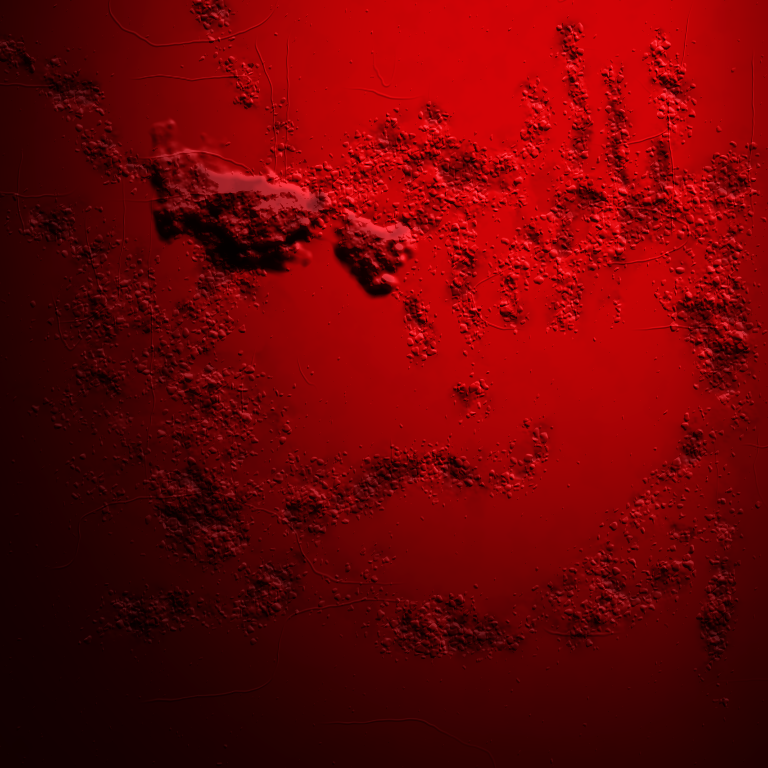
This texture is drawn by a WebGL 1 fragment shader. Its source:

```glsl
precision highp float;
// Crusted red paint under a lamp at the upper right: grit gathers along a
// broken ring, drips and strands, with one rough clump and fine threads.
// A height field is built first, then shaded by its slope towards the lamp.
uniform vec2 u_resolution;

const vec2 TO_LAMP = vec2(0.42, 0.907);
const vec3 PAINT = vec3(0.95, 0.014, 0.026);
const vec3 GLOSS = vec3(0.14, 0.27, 0.31);

// Noise helpers.
float hash(vec2 p) {
  vec3 q = fract(p.xyx * 0.1031);
  q += dot(q, q.yzx + 33.33);
  return fract((q.x + q.y) * q.z);
}
float noise(vec2 p) {
  vec2 i = floor(p), f = fract(p);
  f = f * f * (3.0 - 2.0 * f);
  float low = mix(hash(i), hash(i + vec2(1.0, 0.0)), f.x);
  float high = mix(hash(i + vec2(0.0, 1.0)), hash(i + 1.0), f.x);
  return mix(low, high, f.y);
}
float fbm(vec2 p) {
  float sum = 0.0, amp = 0.533;
  for (int i = 0; i < 4; i++) {
    sum += amp * noise(p);
    p = mat2(1.6, 1.2, -1.2, 1.6) * p + 17.3;
    amp *= 0.5;
  }
  return sum;
}
vec2 jitter(vec2 p) { return vec2(fbm(p), fbm(p + 40.0)) - 0.5; }

float strand(vec2 p, vec2 a, vec2 b, float width) {
  vec2 d = b - a;
  float dist = length(p - a - d * clamp(dot(p - a, d) / dot(d, d), 0.0, 1.0)) / width;
  return exp(-dist * dist);
}

// Share of the surface covered by grit, 0 to 1.
float crustDensity(vec2 p) {
  vec2 w = p + 0.12 * jitter(p * 6.0) + 0.04 * jitter(p * 24.0);
  float ring = abs(length((w - vec2(0.6, 0.49)) / vec2(0.35, 0.3)) - 1.0) * 0.32;
  ring /= mix(0.034, 0.06, smoothstep(0.6, 0.2, p.x));
  float cover = exp(-ring * ring);
  cover = max(cover, strand(w, vec2(0.0, 0.76), vec2(0.22, 0.56), 0.026));
  cover = max(cover, strand(w, vec2(0.0, 0.98), vec2(0.18, 0.76), 0.026));
  cover = max(cover, strand(w, vec2(0.27, 1.0), vec2(0.34, 0.82), 0.024));
  cover = max(cover, strand(w, vec2(0.16, 0.54), vec2(0.32, 0.34), 0.08));
  cover = max(cover, strand(w, vec2(0.16, 0.2), vec2(0.5, 0.23), 0.04));
  cover = max(cover, strand(w, vec2(0.42, 0.35), vec2(0.68, 0.42), 0.034));
  cover = max(cover, strand(w, vec2(0.94, 0.7), vec2(0.94, 0.12), 0.022));
  cover = max(cover, 0.75 * strand(w, vec2(0.54, 0.74), vec2(0.95, 0.72), 0.065));
  for (int i = 0; i < 7; i++) {
    float k = float(i), x = 0.55 + 0.066 * k;
    float top = 0.68 + 0.32 * hash(vec2(k, 4.0)), fall = 0.18 + 0.2 * hash(vec2(k, 9.0));
    vec2 drip = vec2(mix(p.x, w.x, 0.6), p.y);
    cover = max(cover, 0.85 * strand(drip, vec2(x, top), vec2(x, top - fall), 0.018));
  }
  float patches = smoothstep(0.35, 0.58, fbm(p * 17.0 + 9.0));
  return max(0.05, cover * (0.15 + 0.85 * patches) + 0.1 * sqrt(cover));
}

// Tallest of the grains near p; a grain exists where density beats its hash.
float grains(vec2 p, float cells, float density, float seed) {
  vec2 q = p * cells;
  float top = 0.0;
  for (int i = 0; i < 9; i++) {
    vec2 c = floor(q) + vec2(mod(float(i), 3.0), floor(float(i) / 3.0)) - 1.0;
    vec2 d = q - c - vec2(hash(c + seed), hash(c + seed + 71.0));
    float grow = clamp((density - hash(c + seed + 23.0)) / 0.2, 0.0, 1.0);
    float radius = (0.22 + 0.42 * hash(c + seed + 51.0)) * sqrt(grow) + 0.001;
    top = max(top, radius - dot(d, d) / radius);
  }
  return 0.6 * top / cells;
}

// Hair-thin ridge along a contour of stretched noise, broken up by a gate.
float thread(vec2 p, vec2 scale, float seed) {
  vec2 q = (p + 0.025 * (fbm(p * 15.0 + seed) - 0.5)) * scale + seed;
  float n = noise(q), e = 0.02;
  vec2 grad = (vec2(noise(q + vec2(e, 0.0)), noise(q + vec2(0.0, e))) - n) / e;
  float dist = abs(n - 0.5) / (length(grad * scale) + 0.5);
  float gate = smoothstep(0.53, 0.68, noise(p * 8.0 + seed * 3.0));
  return 0.001 * gate * smoothstep(0.0016, 0.0, dist);
}

float clump(vec2 p) {
  vec2 q = p - vec2(0.34, 0.72);
  q.y += 0.2 * q.x;
  float inside = 1.0 - length(q / vec2(0.165, 0.07)) + 2.0 * (fbm(p * 12.0 + 7.0) - 0.5);
  float crags = 2.2 * fbm(p * 13.0 + 3.0) - 0.3 * abs(2.0 * fbm(p * 40.0) - 1.0);
  return 0.04 * smoothstep(0.0, 0.65, inside) * crags;
}

float height(vec2 p, float density) {
  vec2 g = p + 0.005 * (vec2(noise(p * 170.0), noise(p * 170.0 + 60.0)) - 0.5);
  float h = max(grains(g, 100.0, density * 0.85, 3.0), grains(g, 170.0, density, 130.0));
  h += 0.022 * smoothstep(0.1, 0.9, density) * fbm(p * 34.0);
  h += thread(p, vec2(22.0, 2.5), 11.0) * smoothstep(0.3, 0.5, p.y);
  return h + thread(p, vec2(4.0, 13.0), 27.0) + clump(p);
}

float lampLight(vec2 p) {
  vec2 d = p - vec2(0.71, 0.88);
  float glow = 0.8 * exp(-pow(3.1 * d.x * d.x + 1.95 * d.y * d.y, 1.5));
  return 0.07 + glow * mix(0.75, 1.0, smoothstep(1.02, 0.84, p.x));
}

void main() {
  vec2 p = gl_FragCoord.xy / u_resolution;
  float rock = smoothstep(0.0, 0.02, clump(p)), reach = 0.0012;
  float density = max(crustDensity(p), 0.4 * rock);
  // Slope towards the lamp, and a short cast shadow.
  float here = height(p - TO_LAMP * reach, density);
  float slope = (here - height(p + TO_LAMP * reach, density)) / (2.0 * reach);
  float lit = clamp(slope, 0.0, 0.95), shade = clamp(-1.2 * slope, 0.0, 1.0);
  float shadow = smoothstep(0.001, 0.016, height(p + TO_LAMP * 0.011, density) - here);
  // Paint, dark crevices and pink gloss.
  float crevice = density * smoothstep(0.55, 0.35, fbm(p * 34.0));
  float light = lampLight(p) * (1.0 - 0.3 * rock) * (1.0 - 0.4 * crevice);
  float tone = light * (1.0 - 0.75 * shade) * (1.0 - 0.7 * shadow);
  tone += lit * (0.2 * light + 0.13) * (1.0 - 0.5 * shadow);
  vec3 colour = PAINT * min(tone, 0.92);
  colour += GLOSS * lit * lit * (light + 0.12) * (1.0 - 0.6 * shadow);
  gl_FragColor = vec4(clamp(colour, 0.0, 1.0), 1.0);
}
```
